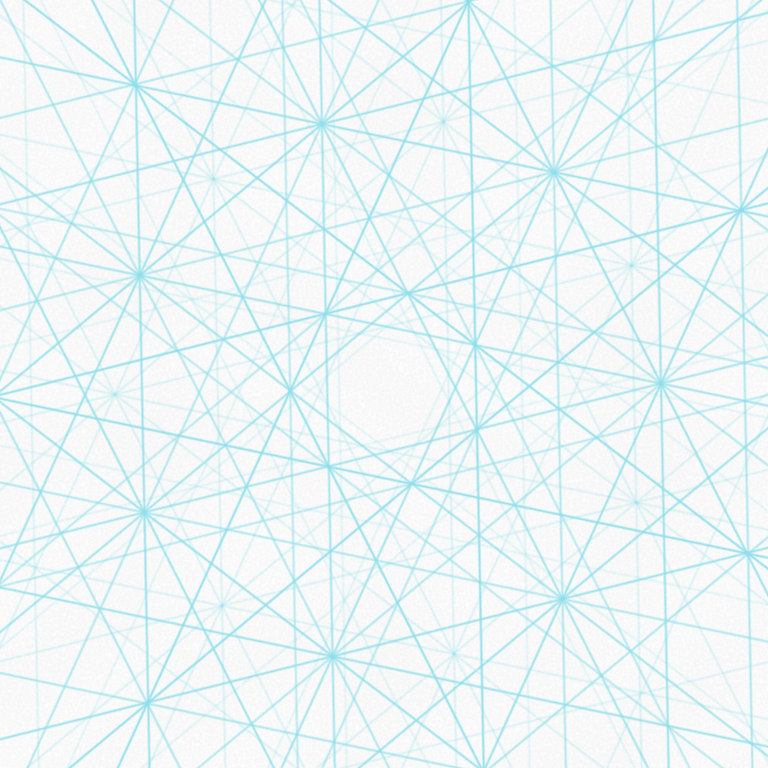
Give the GLSL for this background, as a Shadertoy shader.

```glsl
// Sevenfold web of fine cyan lines meeting in star hubs on pale grained paper.
#define CENTRE vec2(0.0052, -0.0065)
#define TILT 0.020
#define HUB_RADIUS 0.3555
#define OUTER_RADIUS 0.5156
#define HALF_WIDTH 0.0014
#define SOFTNESS 0.0007
#define INK vec3(0.56, 0.875, 0.92)
#define PAPER vec3(0.976, 0.977, 0.976)
#define GRAIN_SCALE 230.0
#define GRAIN_AMOUNT 0.026

const float STEP = 6.2831853 / 7.0;

vec2 hash2(vec2 p) {
    vec3 q = fract(vec3(p.xyx) * vec3(0.1031, 0.1030, 0.0973));
    q += dot(q, q.yzx + 33.33);
    return fract((q.xx + q.yz) * q.zy);
}

// Distance to the nearest scattered point
float cellular(vec2 p) {
    vec2 cell = floor(p), f = fract(p);
    float nearest = 2.0;
    for (int y = -1; y <= 1; y++)
        for (int x = -1; x <= 1; x++) {
            vec2 o = vec2(x, y);
            nearest = min(nearest, length(o + hash2(cell + o + 300.0) - f));
        }
    return nearest;
}

// Broad, faint unevenness of the sheet
float mottle(vec2 p) {
    return sin(11.0 * p.x + 3.0 * sin(7.0 * p.y))
         * sin(13.0 * p.y + 2.0 * sin(9.0 * p.x));
}

float stroke(float dist, float strength) {
    float edge = SOFTNESS + 0.75 / iResolution.y;
    return strength * (1.0 - smoothstep(HALF_WIDTH - edge, HALF_WIDTH + edge, abs(dist)));
}

// Share of bare paper left by all lines with one normal;
// s is the signed distance from the centre along that normal
float bareShare(float s) {
    float bare = 1.0;
    // Chords joining the inner hubs
    const float hubStrength[4] = float[4](0.82, 0.64, 0.76, 0.84);
    for (int k = 0; k < 4; k++) {
        float offset = HUB_RADIUS * cos(STEP * float(k));
        bare *= 1.0 - stroke(s - offset, hubStrength[k]);
        // Pale reversed web
        if (k > 0) bare *= 1.0 - stroke(s + offset, 0.27);
    }
    // Chords joining the outer hubs, and their pale reverse
    float outer = OUTER_RADIUS * cos(STEP * 0.5);
    float inner = OUTER_RADIUS * cos(STEP * 1.5);
    bare *= 1.0 - stroke(s - outer, 0.68);
    bare *= 1.0 - stroke(s + outer, 0.25);
    // Sides and corners of the central heptagon
    bare *= 1.0 - stroke(s - inner, 0.92);
    bare *= 1.0 - stroke(s + inner / cos(STEP * 0.5), 0.58);
    // Palest lines
    bare *= 1.0 - stroke(s + 0.0635, 0.20);
    bare *= 1.0 - stroke(s - 0.1745, 0.20);
    return bare;
}

void mainImage(out vec4 fragColor, in vec2 fragCoord) {
    vec2 p = (fragCoord - 0.5 * iResolution.xy) / iResolution.y;

    // Paper
    float grain = cellular(p * GRAIN_SCALE) - 0.5;
    vec3 color = PAPER + GRAIN_AMOUNT * grain + 0.004 * mottle(p);

    // Seven directions of lines
    vec2 q = p - CENTRE;
    float bare = 1.0;
    for (int i = 0; i < 7; i++) {
        float angle = TILT + STEP * float(i);
        bare *= bareShare(dot(q, vec2(cos(angle), sin(angle))));
    }
    color = mix(INK + 0.5 * GRAIN_AMOUNT * grain, color, bare);

    fragColor = vec4(clamp(color, 0.0, 1.0), 1.0);
}
```
